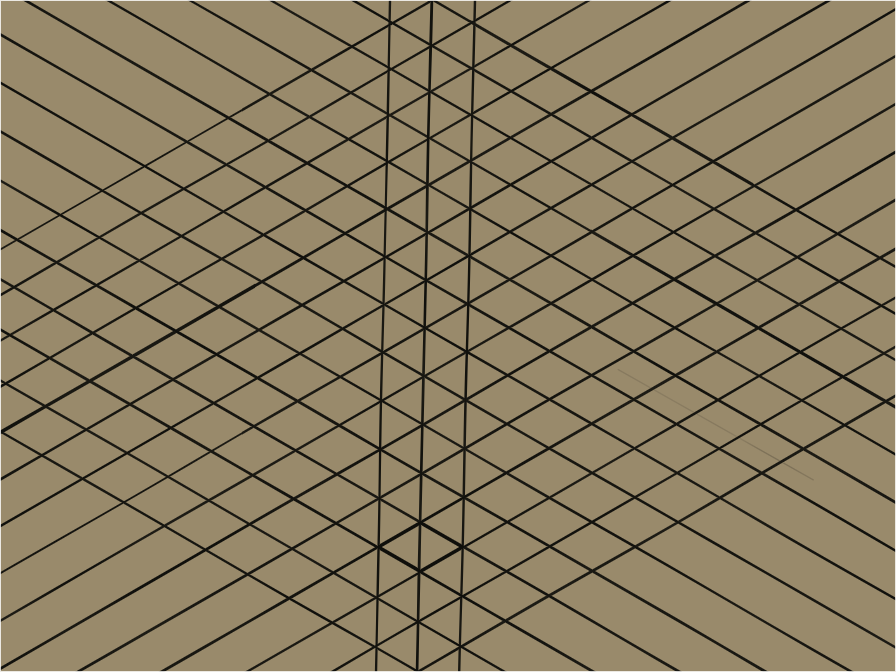
Write a Shadertoy shader that draws this pattern.

```glsl
// A hand-ruled isometric grid in dark ink on tan paper: two fans of fifteen
// slanted lines crossing on a leaning axis, with three near-vertical rules.
// Each line is a distance function whose width and ink vary through value noise.

float hash(float n) {
    n = fract(n * 0.1031);
    n *= n + 33.33;
    return fract(n * (n + n));
}

float noise(float x) {
    float cell = floor(x), f = fract(x);
    return mix(hash(cell), hash(cell + 1.0), f * f * (3.0 - 2.0 * f));
}

// Antialiased coverage of a stroke at distance d from its centre line
float stroke(float d, float halfWidth) {
    return clamp((halfWidth - d) * iResolution.y + 0.5, 0.0, 1.0);
}

// Stroke with a slight wobble and uneven pen pressure along its length
float penLine(float d, float along, float seed, float weight) {
    float wobble = 0.0014 * (noise(along * 5.0 + seed * 37.0) - 0.5);
    float pressure = 0.85 + 0.2 * hash(seed + 5.0) + 0.15 * noise(along * 14.0 + seed * 71.0);
    float opacity = 0.9 + 0.1 * noise(along * 9.0 + seed * 53.0);
    return opacity * stroke(abs(d + wobble), 0.00185 * pressure * weight);
}

float segmentDistance(vec2 p, vec2 a, vec2 b) {
    vec2 ap = p - a, ab = b - a;
    return length(ap - ab * clamp(dot(ap, ab) / dot(ab, ab), 0.0, 1.0));
}

float axisX(float y) {
    return 0.6215 + 0.0226 * y;
}

// Retraced or faded stretches of individual slanted lines
float lineWeight(int row, float side, float x) {
    if (side < 0.0) {
        if (row == 3 && x > 0.88) return 1.3;
        if (row == 0 && x > 0.7 && x < 1.12) return 1.2;
    } else {
        if (row == 4 && x < 0.38) return 1.25;
        if ((row == 0 || row == 7) && x < 0.36) return 0.75;
    }
    return 1.0;
}

float slantedLines(vec2 p) {
    float ink = 0.0;
    for (int row = 0; row < 15; row++) {
        // Rows sit slightly closer together near the top
        float t = float(row) / 14.0;
        float y = 1.0 - t + 0.0486 * t * (1.0 - t);
        for (float side = -1.0; side < 2.0; side += 2.0) {
            float d = 0.866 * (p.y - y - side * 0.577 * (p.x - axisX(y)));
            float seed = float(row) * 2.0 + side + 11.0;
            ink = max(ink, penLine(d, p.x, seed, lineWeight(row, side, p.x)));
        }
    }
    return ink;
}

float uprightRules(vec2 p) {
    float ink = 0.0;
    for (float i = -1.0; i < 2.0; i++) {
        float x = axisX(p.y) + i * 0.0625 - 0.0015 * (1.0 - abs(i) + p.y * step(i, -0.5));
        ink = max(ink, penLine(p.x - x, p.y, i + 60.0, 1.0 - 0.08 * abs(i)));
    }
    return ink;
}

// One lozenge of the grid, drawn over a second time
float retracedLozenge(vec2 p) {
    vec2 q = abs(p - vec2(axisX(0.186), 0.186));
    float d = 0.866 * abs(q.y + 0.577 * q.x - 0.0362);
    return stroke(d, 0.0026) * step(q.x, 0.064) * step(q.y, 0.038);
}

void mainImage(out vec4 fragColor, in vec2 fragCoord) {
    vec2 p = fragCoord / iResolution.y;
    vec2 canvas = iResolution.xy / iResolution.y;
    vec3 paper = vec3(0.60, 0.54, 0.42);
    vec3 inkColor = vec3(0.06, 0.06, 0.045);

    float ink = max(slantedLines(p), uprightRules(p));
    ink = max(ink, retracedLozenge(p));

    // Faint scratch at the lower right
    float scratch = stroke(segmentDistance(p, vec2(0.920, 0.450), vec2(1.210, 0.286)), 0.001);
    ink = max(ink, scratch * (0.06 + 0.16 * noise(p.x * 30.0)));

    vec3 color = mix(paper, inkColor, ink);

    // Thin pale rim of the sheet
    vec2 edge = min(p, canvas - p);
    color = mix(color, vec3(1.0), stroke(min(edge.x, edge.y), 0.0012));

    fragColor = vec4(color, 1.0);
}
```
